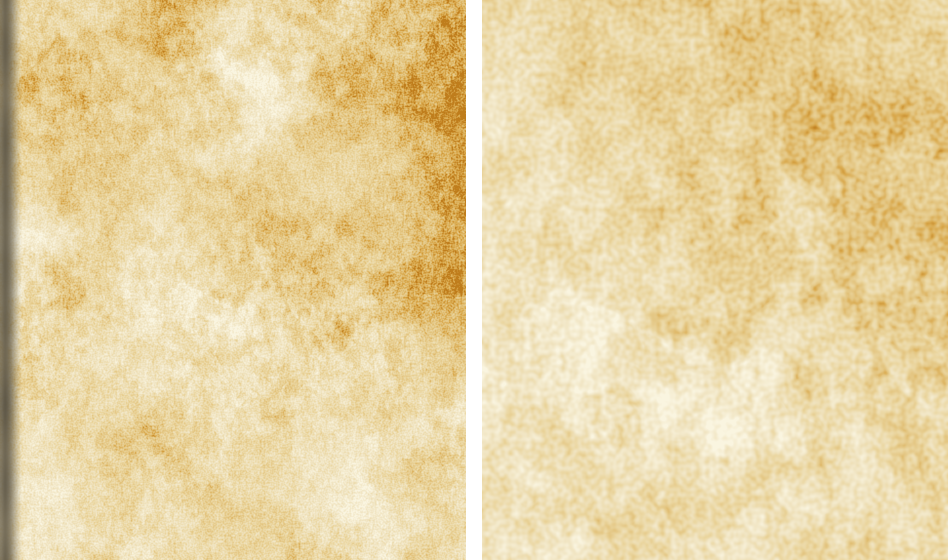
Left: the whole. Right: its middle third, enlarged.
Reproduce this texture procedurally as a Shadertoy shader.

```glsl
// Aged parchment page with ragged honey stains, pale wear and a shaded spine.

// Paper colours, from deepest stain to bare paper
const vec3 UMBER = vec3(0.75, 0.49, 0.11);
const vec3 OCHRE = vec3(0.85, 0.66, 0.30);
const vec3 HONEY = vec3(0.89, 0.77, 0.50);
const vec3 CREAM = vec3(0.92, 0.84, 0.63);
const vec3 PALE  = vec3(0.94, 0.89, 0.75);
const vec3 IVORY = vec3(0.98, 0.96, 0.88);
const vec3 SPINE = vec3(0.40, 0.37, 0.30);

// Tone and texture strengths
const float BASE_TONE    = 0.515;
const float PATCH_DEPTH  = 1.15;
const float WARP_AMOUNT  = 0.10;
const float MOTTLE_SCALE = 5.0;
const float MOTTLE_DEPTH = 0.40;
const float FLECK_SCALE  = 24.0;
const float FLECK_DEPTH  = 0.16;
const float WEAVE_DEPTH  = 0.13;
const float GRAIN_DEPTH  = 0.27;
const float SPINE_WIDTH  = 0.050;

// Broad stains and worn areas: centre x, centre y, radius, tone change
const int PATCH_COUNT = 11;
const vec4 PATCHES[PATCH_COUNT] = vec4[](
    vec4(0.78, 0.88, 0.18, -0.42),
    vec4(0.84, 0.52, 0.17, -0.30),
    vec4(0.31, 1.01, 0.09, -0.28),
    vec4(0.09, 0.84, 0.13, -0.14),
    vec4(0.36, 0.68, 0.20, -0.10),
    vec4(0.24, 0.19, 0.13, -0.13),
    vec4(0.45, 0.83, 0.09,  0.36),
    vec4(0.05, 0.57, 0.09,  0.28),
    vec4(0.33, 0.39, 0.16,  0.20),
    vec4(0.64, 0.15, 0.13,  0.21),
    vec4(0.08, 0.07, 0.17,  0.19));

// Pseudo-random unit direction for a lattice point
vec2 gradientAt(vec2 cell) {
    vec3 q = fract(cell.xyx * vec3(0.1031, 0.1030, 0.0973));
    q += dot(q, q.yzx + 33.33);
    float angle = 6.2832 * fract((q.x + q.y) * q.z);
    return vec2(cos(angle), sin(angle));
}

float gradientNoise(vec2 p) {
    vec2 i = floor(p), f = p - i;
    vec2 u = f * f * f * (f * (f * 6.0 - 15.0) + 10.0);
    vec2 e = vec2(1.0, 0.0);
    float a = dot(gradientAt(i), f);
    float b = dot(gradientAt(i + e), f - e);
    float c = dot(gradientAt(i + e.yx), f - e.yx);
    float d = dot(gradientAt(i + 1.0), f - 1.0);
    return mix(mix(a, b, u.x), mix(c, d, u.x), u.y);
}

float fbm(vec2 p, int octaves, float gain) {
    float sum = 0.0, amplitude = 1.0;
    for (int i = 0; i < octaves; i++) {
        sum += amplitude * gradientNoise(p);
        p = mat2(1.6, 1.2, -1.2, 1.6) * p + 17.3;
        amplitude *= gain;
    }
    return sum;
}

float patchTone(vec2 p) {
    float tone = 0.0;
    for (int i = 0; i < PATCH_COUNT; i++) {
        vec2 d = (p - PATCHES[i].xy) / PATCHES[i].z;
        tone += PATCHES[i].w * exp(-dot(d, d));
    }
    return tone;
}

vec3 paperColour(float tone) {
    vec3 c = mix(UMBER, OCHRE, clamp((tone + 0.05) / 0.17, 0.0, 1.0));
    c = mix(c, HONEY, clamp((tone - 0.12) / 0.18, 0.0, 1.0));
    c = mix(c, CREAM, clamp((tone - 0.30) / 0.20, 0.0, 1.0));
    c = mix(c, PALE,  clamp((tone - 0.50) / 0.20, 0.0, 1.0));
    return mix(c, IVORY, clamp((tone - 0.70) / 0.30, 0.0, 1.0));
}

void mainImage(out vec4 fragColor, in vec2 fragCoord) {
    vec2 p = fragCoord / iResolution.y;
    float across = fragCoord.x / iResolution.x;

    // Ragged stains over broad patches
    vec2 warp = vec2(fbm(p * 7.0 + 3.1, 5, 0.65), fbm(p * 7.0 + 41.7, 5, 0.65));
    vec2 q = p + WARP_AMOUNT * warp;
    float mottle = fbm(p * MOTTLE_SCALE + 0.25 * warp + 8.0, 6, 0.70);
    float wear = 0.75 + 0.7 * gradientNoise(p * 3.5 + 60.0);
    float tone = BASE_TONE + PATCH_DEPTH * patchTone(q) + MOTTLE_DEPTH * wear * mottle;

    // Crisp torn flecks, slightly taller than wide
    float fleck = fbm(p * vec2(1.2, 0.85) * FLECK_SCALE + 29.0, 4, 0.75);
    tone += FLECK_DEPTH * wear * (smoothstep(-0.35, 0.35, fleck) * 2.0 - 1.0) * 0.7;

    // Short cloth-like fibres in both directions, then fine grain
    float weave = gradientNoise(p * vec2(190.0, 55.0))
                + 0.7 * gradientNoise(p * vec2(60.0, 190.0) + 90.0);
    float grain = gradientNoise(p * 287.0 + 13.0);
    tone += WEAVE_DEPTH * weave + GRAIN_DEPTH * grain;

    // Darkened outer edge
    tone -= 0.10 * smoothstep(0.90, 1.0, across) * smoothstep(0.15, 0.5, p.y);
    vec3 colour = paperColour(tone);

    // Grey fold along the left side, a little lighter at its rim
    float fold = 1.0 - smoothstep(0.010, SPINE_WIDTH, across);
    fold *= mix(0.80, 0.96, smoothstep(0.0, 0.012, across));
    vec3 shade = SPINE * (1.0 + 0.25 * gradientNoise(vec2(3.0, p.y * 9.0)));
    colour = mix(colour, shade, fold);

    fragColor = vec4(clamp(colour, 0.0, 1.0), 1.0);
}
```
